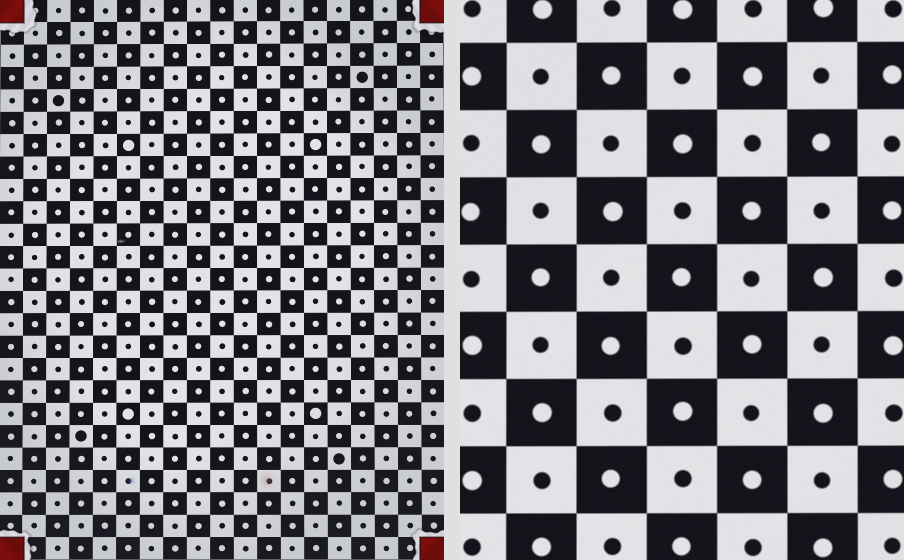
Left, the full canvas; right, a detail of the centre.
A WebGL 1 fragment shader for this pattern:

```glsl
precision highp float;
// Checkerboard of 19 by 25 dotted squares, a few enlarged dots and red taped corners.
uniform vec2 u_resolution;

float hash(vec2 p) {
  return fract(sin(dot(p, vec2(127.1, 311.7))) * 4375.5);
}

// 1 where the cell is the given one
float isCell(vec2 cell, vec2 target) {
  vec2 d = abs(cell - target);
  return step(max(d.x, d.y), 0.5);
}

// Enlarged dots: a symmetric set of four on black, four strays on white
float enlarged(vec2 cell) {
  float big = isCell(abs(cell - vec2(9.0, 12.0)), vec2(4.0, 6.0));
  big += isCell(cell, vec2(15.0, 21.0)) + isCell(cell, vec2(2.0, 20.0));
  big += isCell(cell, vec2(3.0, 5.0)) + isCell(cell, vec2(14.0, 4.0));
  return min(big, 1.0);
}

// Soft round mark, in cell units
float smudge(vec2 p, vec2 center, vec2 size) {
  vec2 d = (p - center) / size;
  return exp(-dot(d, d));
}

void main() {
  vec2 uv = gl_FragCoord.xy / u_resolution;
  float soft = max(25.0 / u_resolution.y, 0.035);

  // Grid with slight perspective and tilt
  vec2 grid = vec2(9.5 + (uv.x - 0.5) * mix(18.88, 19.06, uv.y),
                   uv.y * 24.975 - 0.02 - 0.08 * (uv.x - 0.5) * uv.y);
  vec2 cell = floor(grid);
  vec2 local = fract(grid) - 0.5;

  // Smooth checker: same parity is white
  vec2 wave = abs(fract(grid * 0.5 + 0.25) - 0.5) - 0.25;
  vec2 side = clamp(wave * 4.0 / soft, -1.0, 1.0);
  float white = smoothstep(0.04, 1.0, 0.5 + 0.5 * side.x * side.y);

  // Dots in the opposite tone, slightly uneven
  float isBlack = mod(cell.x + cell.y, 2.0);
  vec2 jitter = vec2(hash(cell), hash(cell + 31.0)) - 0.5;
  float radius = mix(0.122, 0.137, isBlack) + 0.012 * jitter.x;
  radius = mix(radius, 0.25, enlarged(cell));
  float toDot = length((local - 0.035 * jitter) * vec2(1.03, 1.0)) - radius;
  float inDot = 1.0 - smoothstep(-0.6 * soft, 0.6 * soft, toDot);
  white = mix(white, isBlack, inDot);

  // Uneven light, darker toward the edges, with fine grain
  vec2 offset = (uv - vec2(0.48, 0.52)) * vec2(1.0, 1.1);
  float shade = smoothstep(0.3, 0.62, length(offset));
  shade += 0.12 * sin(uv.x * 9.0 + 2.0 * sin(uv.y * 7.0));
  float grain = 0.008 * (hash(floor(uv * vec2(406.0, 512.0))) - 0.5);
  vec3 paper = mix(vec3(0.885, 0.89, 0.9), vec3(0.785, 0.795, 0.81), clamp(shade, 0.0, 1.0));
  vec3 ink = vec3(0.077, 0.08, 0.108) + 0.025 * shade * (1.0 - uv.y);
  vec3 color = mix(ink, paper, white) + grain;

  // Small scuff and faint stains
  color = mix(color, vec3(0.6), 0.8 * smudge(grid, vec2(5.18, 14.2), vec2(0.14, 0.06)));
  color = mix(color, vec3(0.35, 0.5, 0.75), 0.5 * smudge(grid, vec2(5.65, 3.5), vec2(0.12)));
  color = mix(color, vec3(0.7, 0.5, 0.5), 0.35 * smudge(grid, vec2(11.4, 3.55), vec2(0.25, 0.3)));

  // Torn white tape around each corner
  vec2 corner = (0.5 - abs(uv - 0.5)) * vec2(19.0, 25.0);
  vec2 which = step(0.5, uv);
  float seed = which.x * 2.3 + which.y * 4.1;
  vec2 tear = 0.06 * sin(corner.yx * 5.0 + seed) + 0.03 * sin(corner.yx * 13.0 + seed * 3.0);
  vec2 reach = vec2(1.26, 1.27) + which.y * vec2(0.2 - 0.16 * which.x, 0.12) + tear;
  vec2 past = corner - reach;
  float tapeEdge = max(max(past.x, past.y), (past.x + past.y) * 0.7 + 0.12);
  float tape = 1.0 - smoothstep(-soft, soft, tapeEdge);
  float fold = 0.03 * sin(corner.x * 11.0 + corner.y * 7.0 + seed);
  color *= 1.0 - 0.25 * (1.0 - smoothstep(0.0, 0.15, tapeEdge));
  color = mix(color, vec3(0.84, 0.835, 0.87) + fold, tape);

  // Red corner squares with a dark rim
  float redEdge = max(corner.x - 1.05, corner.y - 1.04);
  float red = 1.0 - smoothstep(-soft, soft, redEdge);
  float rim = smoothstep(-0.09, -0.02, redEdge);
  vec3 redTone = vec3(0.45, 0.05, 0.04) * (1.0 + 0.08 * sin(corner.x * 4.0 + corner.y * 3.0 + seed));
  color = mix(color, mix(redTone, vec3(0.2, 0.06, 0.07), rim), red);

  gl_FragColor = vec4(color, 1.0);
}
```
